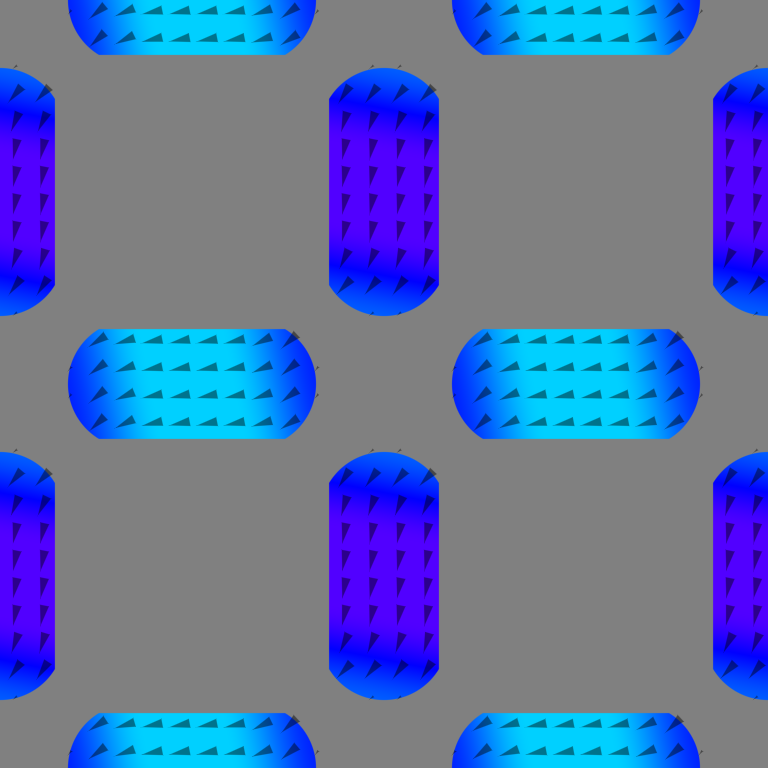
Write a three.js fragment shader that draws this pattern.

```glsl
// Cut-off capsules, upright and lying, alternate on a grey ground in a 2 by 2 repeat.
// A direction field fills them: its angle in degrees is the hue, and a fine grid of
// translucent dark darts points along it, shrinking to stubs at the rims.
varying vec2 vUv;

const float REPEATS = 2.0;        // across and up
const float DARTS = 14.0;         // dart grid cells per repeat
const float SOFT = 0.004;         // edge softness, in repeats
const vec3 GROUND = vec3(0.502);
const float DART_SHADE = 0.45;

// Offset from the nearest copy of a centre repeated once per unit
vec2 wrapAround(vec2 p, vec2 centre) {
  return fract(p - centre + 0.5) - 0.5;
}

float coverage(float dist, float soft) {
  return 1.0 - smoothstep(-0.5 * soft, 0.5 * soft, dist);
}

// Upright capsule whose sides are trimmed flat
float trimmedCapsule(vec2 p, float halfLength, float radius, float halfWidth) {
  vec2 q = vec2(p.x, max(abs(p.y) - halfLength + radius, 0.0));
  return max(length(q) - radius, abs(p.x) - halfWidth);
}

// Degrees the field turns away from the diagonal, skewed along the capsule
float turnFromDiagonal(vec2 p) {
  float along = abs(p.y + 0.2 * p.x);
  return mix(34.0, -8.0, smoothstep(0.1, 0.35, along));
}

// x: distance to the nearest capsule, y: field angle in degrees
vec2 capsuleField(vec2 p) {
  vec2 upright = wrapAround(p, vec2(0.0, 0.5));
  vec2 lying = wrapAround(p, vec2(0.5, 0.0)).yx;
  float dUpright = trimmedCapsule(upright, 0.323, 0.167, 0.143);
  float dLying = trimmedCapsule(lying, 0.323, 0.167, 0.143);
  return dUpright < dLying
    ? vec2(dUpright, 225.0 + turnFromDiagonal(upright))
    : vec2(dLying, 225.0 - turnFromDiagonal(lying));
}

vec3 hueColour(float degrees) {
  vec3 h = mod(degrees / 60.0 + vec3(0.0, 4.0, 2.0), 6.0);
  return clamp(abs(h - 3.0) - 1.0, 0.0, 1.0);
}

// Slim triangle centred on the origin with its tip towards +x
float dartDistance(vec2 p, float len, float halfBase) {
  float slope = halfBase / len;
  float side = (abs(p.y) - slope * (0.5 * len - p.x)) / sqrt(1.0 + slope * slope);
  return max(side, -0.5 * len - p.x);
}

// Coverage of the dart in this grid cell, aimed along the field at its centre
float dartMask(vec2 p) {
  vec2 grid = p * DARTS;
  vec2 centre = floor(grid) + 0.5;
  vec2 field = capsuleField(centre / DARTS);
  float size = clamp((0.009 - field.x) / 0.03, 0.0, 1.0);
  if (size < 0.01) return 0.0;

  float angle = radians(field.y);
  vec2 aim = vec2(cos(angle), sin(angle));
  vec2 q = grid - centre - vec2(0.05, 0.06);
  vec2 local = vec2(dot(q, aim), dot(q, vec2(-aim.y, aim.x)));
  return coverage(dartDistance(local, 0.74 * size, 0.165 * size), SOFT * DARTS);
}

void main() {
  vec2 p = vUv * REPEATS;
  vec2 field = capsuleField(p);
  vec3 colour = mix(GROUND, hueColour(field.y), coverage(field.x, SOFT));
  colour *= 1.0 - DART_SHADE * dartMask(p);
  gl_FragColor = vec4(colour, 1.0);
}
```
